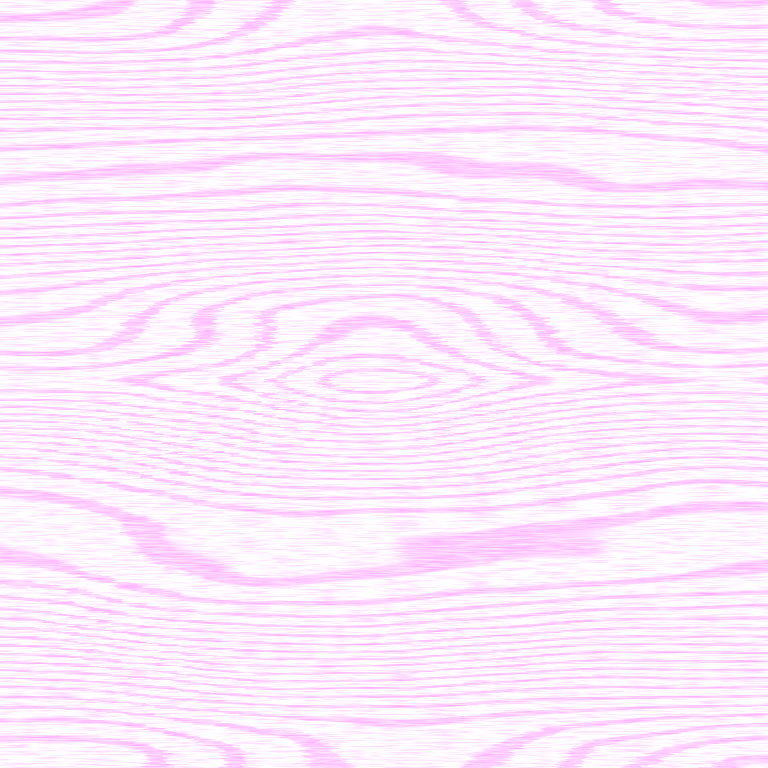
Reproduce this texture procedurally as a WebGL 1 fragment shader.

```glsl
precision highp float;
uniform vec2 u_resolution;

const float TAU = 6.28318;

vec2 latticeGradient(vec2 cell) {
  float angle = TAU * fract(sin(dot(cell, vec2(127.1, 311.7))) * 43758.55);
  return vec2(cos(angle), sin(angle));
}

float gradientNoise(vec2 p) {
  vec2 i = floor(p), f = fract(p);
  vec2 w = f * f * f * (f * (f * 6.0 - 15.0) + 10.0);
  vec2 e = vec2(1.0, 0.0);
  float bottom = mix(dot(latticeGradient(i), f),
                     dot(latticeGradient(i + e.xy), f - e.xy), w.x);
  float top = mix(dot(latticeGradient(i + e.yx), f - e.yx),
                  dot(latticeGradient(i + e.xx), f - e.xx), w.x);
  return mix(bottom, top, w.y);
}

// Growth ring height: its level lines become the grain.
float ringHeight(vec2 p) {
  float bend = gradientNoise(p * vec2(2.6, 5.0) + 3.7);
  float v = p.y - 0.505 + 0.012 * bend * smoothstep(0.0, 0.12, abs(p.y - 0.505));
  float d = sqrt(v * v + 0.00005);
  float x = p.x - 0.48;

  // Alternating crowded and open rings on either side of the heart
  float above = 58.0 * d + 1.54 * (sin(29.9 * d - 5.1) - 0.926);
  float below = 54.0 * d + 2.2 * (sin(20.9 * d - 1.26) + 0.952);
  float rings = mix(below, above, smoothstep(-0.01, 0.01, v));

  // Broad arches across the board, and the closed eye at its heart
  float flank = (d - 0.1) / 0.06;
  float arch = (0.65 + 1.1 * exp(-flank * flank) + 0.8 * smoothstep(0.4, 0.5, d))
             * cos(TAU * x);
  float eye = 2.2 * exp(-x * x / 0.018 - d * d / 0.006);

  float drift = 1.4 * gradientNoise(p * vec2(2.2, 6.0) + 11.3)
              + 0.25 * gradientNoise(p * vec2(7.0, 24.0) + 5.1);
  return rings - arch - eye + drift;
}

void main() {
  vec2 p = gl_FragCoord.xy / u_resolution;

  // Thin horizontal fibres
  float fibre = gradientNoise(p * vec2(20.0, 437.0))
              + 0.6 * gradientNoise(p * vec2(50.0, 691.0) + 17.3);

  // Grain lines with edges frayed along the fibres
  float fray = gradientNoise(p * vec2(16.0, 419.0) + 7.9);
  float ring = ringHeight(p + vec2(0.022, 0.001) * fray);
  float offset = abs(fract(ring) - 0.5) + 0.06 * fibre;
  float grain = 1.0 - smoothstep(0.11, 0.17, offset);

  // Pale pink wood under stronger pink grain
  float paleGreen = 0.996 - 0.14 * smoothstep(-0.22, 0.7, fibre);
  float grainGreen = 0.805 - 0.18 * fibre;
  gl_FragColor = vec4(1.0, mix(paleGreen, grainGreen, grain), 1.0, 1.0);
}
```
